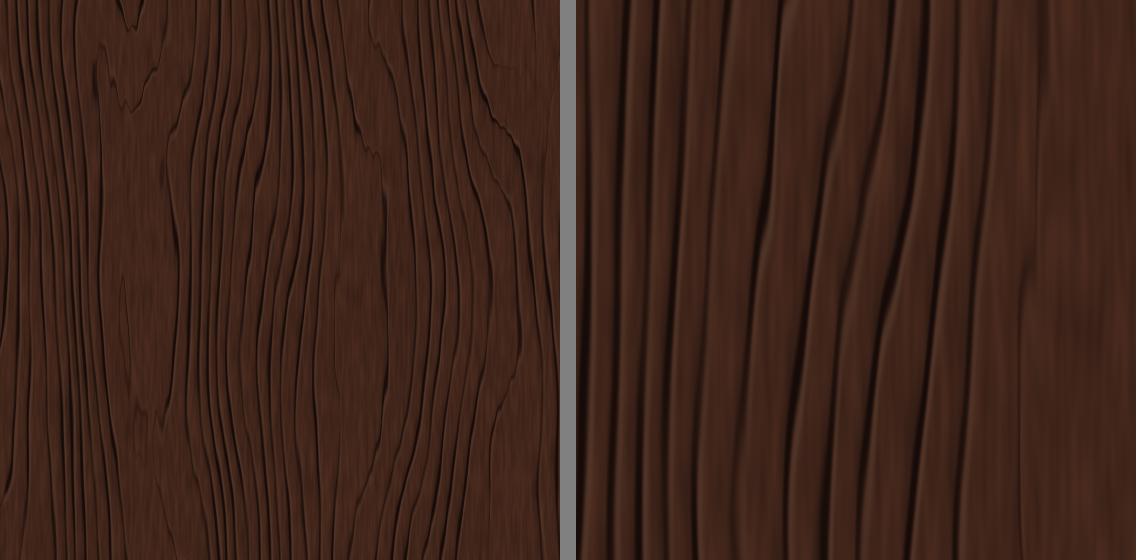
Left: the whole. Right: its middle third, enlarged.
A Shadertoy shader for this texture:

```glsl
#define WOOD_COLOR vec3(0.258, 0.147, 0.104)
#define GROOVE_COLOR vec3(0.085, 0.043, 0.032)
#define RIM_COLOR vec3(0.325, 0.218, 0.165)
#define LINE_DENSITY 33.0
#define GRAIN_WARP 5.2
#define GROOVE_WIDTH 0.0021
#define GROOVE_SOFTNESS 0.0015
#define RIM_OFFSET 0.0044
#define FIBER_CONTRAST 0.27

float hash(vec2 p) {
    vec3 q = fract(p.xyx * vec3(0.1031, 0.1030, 0.0973));
    q += dot(q, q.yzx + 33.33);
    return fract((q.x + q.y) * q.z);
}

float cornerSlope(vec2 cell, vec2 offset) {
    float angle = 6.2832 * hash(cell);
    return dot(vec2(cos(angle), sin(angle)), offset);
}

float gradientNoise(vec2 p) {
    vec2 i = floor(p), f = fract(p), e = vec2(1.0, 0.0);
    vec2 u = f * f * f * (f * (f * 6.0 - 15.0) + 10.0);
    float low = mix(cornerSlope(i, f), cornerSlope(i + e.xy, f - e.xy), u.x);
    float high = mix(cornerSlope(i + e.yx, f - e.yx), cornerSlope(i + e.xx, f - e.xx), u.x);
    return mix(low, high, u.y);
}

// Height field whose whole-number contours are the growth lines
float growth(vec2 p) {
    float broad = gradientNoise(p * vec2(5.0, 1.1) + vec2(13.7, 4.3));
    float fine = gradientNoise(p * vec2(11.0, 2.6) + vec2(41.2, 27.9));
    return LINE_DENSITY * p.x + GRAIN_WARP * broad + 1.3 * fine;
}

// Short vertical streaks between the grooves
float fibers(vec2 p) {
    float coarse = gradientNoise(p * vec2(115.0, 9.0) + 71.3);
    float fine = gradientNoise(p * vec2(230.0, 21.0) + 19.6);
    float patches = gradientNoise(p * vec2(9.0, 3.0) + 53.1);
    return 0.55 * coarse + 0.7 * fine + 0.22 * patches;
}

void mainImage(out vec4 fragColor, in vec2 fragCoord) {
    vec2 p = fragCoord / iResolution.y;
    float soft = max(GROOVE_SOFTNESS, 0.75 / iResolution.y);

    // Signed distance to the nearest growth line
    vec2 e = vec2(0.001, 0.0);
    float level = growth(p);
    vec2 slope = vec2(growth(p + e.xy) - level, growth(p + e.yx) - level) / e.x;
    float steepness = length(slope);
    level += 0.16 * gradientNoise(p * vec2(85.0, 7.0) + 7.7);
    float line = floor(level + 0.5);
    float dist = (level - line) / max(steepness, 9.0);
    float facing = sign(dist) * slope.x / max(steepness, 0.001);

    // Lines swell and fade along their length and thin out at arch tips
    float swell = gradientNoise(vec2(line * 7.31, p.y * 3.5));
    float strength = mix(0.45, 1.0, smoothstep(-0.4, 0.25, swell));
    strength *= mix(0.35, 1.0, smoothstep(4.0, 22.0, steepness));

    // Groove, with a lit wall on the right and soft shade on the left
    float width = GROOVE_WIDTH * mix(0.55, 1.0, strength);
    float groove = 1.0 - smoothstep(width - soft, width + soft, abs(dist));
    float rimBand = (abs(dist) - RIM_OFFSET) / 0.0019;
    float rim = exp(-rimBand * rimBand) * max(facing, 0.0);
    float shadeBand = dist / 0.0055;
    float shade = exp(-shadeBand * shadeBand) * max(-facing, 0.0);

    vec3 color = WOOD_COLOR * (1.0 + FIBER_CONTRAST * fibers(p));
    color *= 1.0 - 0.25 * shade * strength;
    color = mix(color, RIM_COLOR, 0.75 * rim * strength);
    color = mix(color, GROOVE_COLOR, groove * strength);
    fragColor = vec4(color, 1.0);
}
```
